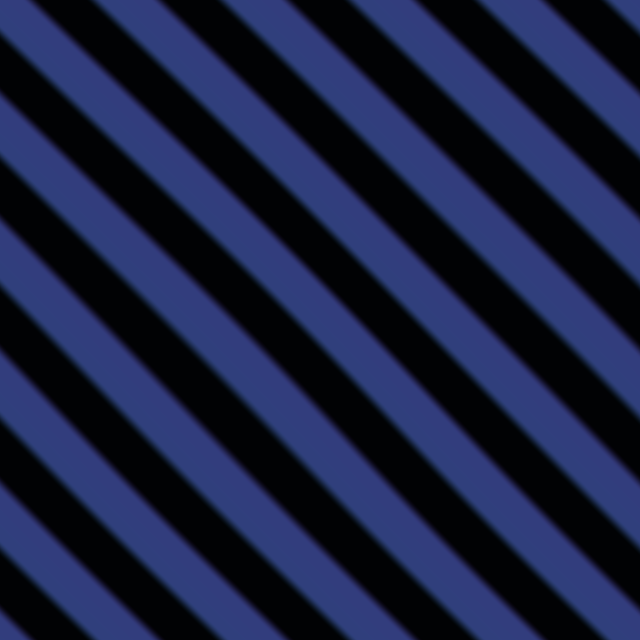
This pattern is drawn by a Shadertoy shader. Its source:

```glsl
// Soft diagonal stripes, blue on near-black, five repeats across and five down.
// A periodic warp bends the diagonal phase a little, so the bands waver
// like drawn cloth while the tile still closes on every side.

const float TAU = 6.2831853;

// Sideways drift of the stripes in canvas units; wraps in x and y.
float stripeDrift(vec2 p) {
    vec2 inner = sin(0.5 * TAU * p);
    inner *= inner;
    float sway = 0.0065 * cos(TAU * (p.y + 0.33));
    float ripple = 0.0117 * cos(TAU * (p.x + p.y + 0.13)) * inner.x * inner.y;
    return 0.0008 + sway + ripple;
}

void mainImage(out vec4 fragColor, in vec2 fragCoord) {
    vec2 p = fragCoord / iResolution.xy;

    // Signed position across a stripe, zero at the middle of the blue band
    float phase = 5.0 * (p.x + p.y - stripeDrift(p));
    float across = fract(phase + 0.5) - 0.5;

    // Blurred edges, with the channels very slightly out of register
    float soft = max(0.067, fwidth(phase));
    vec3 offset = across + vec3(-0.004, 0.004, 0.0);
    vec3 band = 1.0 - smoothstep(0.254 - soft, 0.254 + soft, abs(offset));

    // The blue leans to teal on one side of the band and to indigo on the other
    float lean = smoothstep(-0.25, 0.25, across);
    vec3 blue = mix(vec3(0.187, 0.249, 0.487), vec3(0.198, 0.237, 0.492), lean);
    vec3 black = vec3(0.002, 0.006, 0.015);

    fragColor = vec4(mix(black, blue, band), 1.0);
}
```
